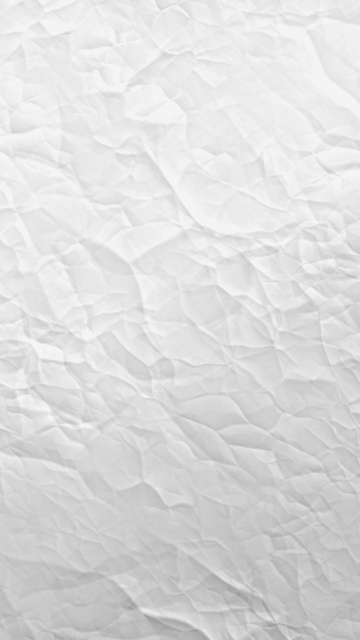
Reproduce this texture procedurally as a Shadertoy shader.

```glsl
// Crumpled white paper: long slanting creases and soft facets under light from above.

const vec2  LIGHT = vec2(0.38, 0.925);
const float TONE_TOP = 0.922;
const float TONE_BOTTOM = 0.757;
const float SIDE_FALLOFF = 0.22;     // how much darker the right side gets
const vec3  TINT = vec3(1.003, 0.998, 1.0);
const int   LAYERS = 6;
const float TILTS[LAYERS] = float[LAYERS](0.6, -0.45, 1.15, 0.5, -0.7, 0.85);
const float FIRST_SCALE = 2.4;       // cells across the width in the coarsest layer
const float SCALE_STEP = 1.4;
const float FIRST_STRENGTH = 0.076;
const float STRENGTH_STEP = 0.95;
const float STRETCH = 1.7;           // length of a cell along its tilt
const float REGION_BIAS = 0.45;      // falling creases low, rising creases high
const float FACET_WIDTH = 0.27;      // in cells
const float MOTTLE = 0.035;
const float GRAIN = 0.014;

vec2 hash2(vec2 p) {
    vec3 q = fract(vec3(p.xyx) * vec3(0.1031, 0.1030, 0.0973));
    q += dot(q, q.yzx + 33.33);
    return fract((q.xx + q.yz) * q.zy);
}

float noise(vec2 p) {
    vec2 c = floor(p), f = fract(p);
    f = f * f * (3.0 - 2.0 * f);
    return mix(mix(hash2(c).x, hash2(c + vec2(1, 0)).x, f.x),
               mix(hash2(c + vec2(0, 1)).x, hash2(c + vec2(1, 1)).x, f.x), f.y);
}

vec2 warp(vec2 p) {
    return vec2(noise(p), noise(p + 47.3)) - 0.5;
}

// Signed slope towards the light: flips sign across every cell border.
float folds(vec2 p, vec2 light, float creaseWidth) {
    vec2 cell = floor(p), f = fract(p);
    vec2 nearest = vec2(4.0), second = vec2(5.0);
    for (int j = -1; j <= 1; j++)
    for (int i = -1; i <= 1; i++) {
        vec2 offset = vec2(i, j);
        vec2 site = offset + hash2(cell + offset) - f;
        float d = dot(site, site);
        if (d < dot(nearest, nearest)) {
            second = nearest;
            nearest = site;
        } else if (d < dot(second, second)) {
            second = site;
        }
    }
    vec2 across = normalize(second - nearest);
    float edge = dot(0.5 * (nearest + second), across);
    float profile = 0.62 * exp(-edge / creaseWidth) + 0.42 * exp(-edge / FACET_WIDTH);
    vec2 slope = normalize(across * vec2(1.0, STRETCH));
    return dot(slope, light) * profile * smoothstep(0.0, 0.4 * creaseWidth, edge);
}

// Folds of several sizes and tilts, each fading between ridge, flat and valley.
float crumple(vec2 p) {
    float sum = 0.0, scale = FIRST_SCALE, strength = FIRST_STRENGTH;
    for (int k = 0; k < LAYERS; k++) {
        float seed = float(k) * 19.7 + 31.0;
        float tilt = TILTS[k];
        mat2 turn = mat2(cos(tilt), sin(tilt), -sin(tilt), cos(tilt));
        vec2 q = turn * p * scale;
        q += 0.28 * warp(q * 1.1 + seed) + 0.11 * warp(q * 3.7 + seed);

        float bend = clamp(2.2 * (2.0 * noise(p * scale * 0.75 + seed) - 1.0), -1.0, 1.0);
        float calm = 0.3 + 0.95 * smoothstep(0.25, 0.7, noise(p * 2.7 + seed * 1.7));
        float region = 1.0 + REGION_BIAS * sign(tilt) * clamp(0.9 - p.y, -1.0, 1.0);
        float creaseWidth = 0.035 + 0.006 * scale;
        sum += strength * bend * calm * region
             * folds(q * vec2(1.0, STRETCH) + seed, turn * LIGHT, creaseWidth);
        scale *= SCALE_STEP;
        strength *= STRENGTH_STEP;
    }
    return sum;
}

float paperTone(vec2 fragCoord) {
    vec2 uv = fragCoord / iResolution.xy;
    vec2 p = fragCoord / iResolution.x;

    // Broad falloff of the light
    float lit = smoothstep(-0.07, 0.76, uv.y - SIDE_FALLOFF * (uv.x - 0.5));
    float tone = mix(TONE_BOTTOM, TONE_TOP, lit);

    // Gentle undulation and fibre grain
    tone += MOTTLE * (0.65 * noise(p * 3.3 + 8.0) + 0.35 * noise(p * 9.0 + 21.0) - 0.5);
    tone += GRAIN * (noise(p * 120.0) - 0.5);

    // Creases lose a little contrast where the sheet is brightest
    return tone + crumple(p) * mix(1.15, 0.85, lit);
}

void mainImage(out vec4 fragColor, in vec2 fragCoord) {
    // Four samples per pixel smooth the facet borders
    float tone = 0.0;
    float spread = 0.3 * max(1.0, iResolution.x / 288.0);
    for (int k = 0; k < 4; k++) {
        vec2 corner = vec2(k % 2, k / 2) * 2.0 - 1.0;
        tone += 0.25 * paperTone(fragCoord + corner * spread);
    }
    fragColor = vec4(clamp(tone * TINT, 0.0, 0.955), 1.0);
}
```
